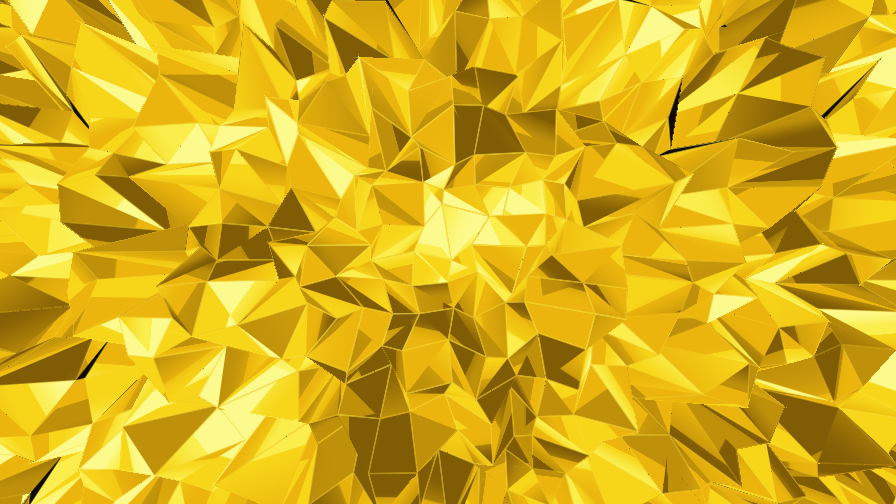
Reproduce this background procedurally as a Shadertoy shader.

```glsl
#define CELL 0.064
#define JITTER 0.34
#define RELIEF 0.18
#define LINE_WIDTH 0.0024
#define UMBER vec3(0.50, 0.36, 0.02)
#define OCHRE vec3(0.75, 0.57, 0.04)
#define GOLD vec3(0.92, 0.71, 0.05)
#define YELLOW vec3(0.97, 0.84, 0.10)
#define LEMON vec3(0.98, 0.93, 0.30)
#define CREAM vec3(0.99, 0.98, 0.55)

// Piece of the mesh under a point; edges holds the distance to each side
struct Facet {
    float height;
    vec3 bary;
    vec3 edges;
    float area;
    vec3 id;
};

vec3 hash3(vec3 p) {
    p = fract(p * vec3(0.1031, 0.1030, 0.0973));
    p += dot(p, p.yxz + 33.33);
    return fract((p.xxy + p.yxx) * p.zyx);
}

float noise(vec2 p) {
    vec2 i = floor(p), f = fract(p);
    f = f * f * (3.0 - 2.0 * f);
    float a = hash3(vec3(i, 71.0)).x;
    float b = hash3(vec3(i + vec2(1, 0), 71.0)).x;
    float c = hash3(vec3(i + vec2(0, 1), 71.0)).x;
    float d = hash3(vec3(i + 1.0, 71.0)).x;
    return mix(mix(a, b, f.x), mix(c, d, f.x), f.y);
}

float cross2(vec2 a, vec2 b) { return a.x * b.y - a.y * b.x; }

// Jittered grid point pushed toward the viewer: xy on screen, z height
vec3 meshVertex(vec2 node) {
    vec3 r = 2.0 * hash3(vec3(node + 200.0, 5.0)) - 1.0;
    float height = RELIEF * r.z;
    return vec3((node + JITTER * r.xy) * CELL * (1.0 + height), height);
}

// Sort a triangle covering p into the two nearest; b-c is the diagonal
void testTriangle(vec2 p, float px, vec3 a, vec3 b, vec3 c, vec3 id,
                  inout Facet top, inout Facet under) {
    vec2 ab = b.xy - a.xy, ac = c.xy - a.xy, bc = c.xy - b.xy, ap = p - a.xy;
    float det = cross2(ab, ac);
    float v = cross2(ap, ac) / det, w = cross2(ab, ap) / det;
    vec3 bary = vec3(1.0 - v - w, v, w);
    vec3 edges = bary * abs(det) * inversesqrt(vec3(dot(bc, bc), dot(ac, ac), dot(ab, ab)));
    float height = dot(bary, vec3(a.z, b.z, c.z));
    if (min(edges.x, min(edges.y, edges.z)) > -0.5 * px && height > under.height) {
        Facet f = Facet(height, bary, edges, abs(det), id);
        if (height > top.height + 1e-6) {
            under = top;
            top = f;
        } else if (height < top.height - 1e-6) under = f;
    }
}

// Split a cell along one of its diagonals
void testCell(vec2 p, float px, vec2 cell, vec3 a, vec3 b, vec3 c, vec3 d,
              inout Facet top, inout Facet under) {
    bool flip = fract(a.z * 57.0) < 0.5;
    vec3 q = flip ? d : b, r = flip ? a : c;
    vec3 id = vec3(cell + 200.0, 11.0);
    testTriangle(p, px, flip ? b : a, q, r, id, top, under);
    testTriangle(p, px, flip ? c : d, r, q, id + vec3(0, 0, 6), top, under);
}

vec3 goldRamp(float t) {
    vec3 col = mix(UMBER, OCHRE, smoothstep(0.05, 0.13, t));
    col = mix(col, GOLD, smoothstep(0.19, 0.36, t));
    col = mix(col, YELLOW, smoothstep(0.50, 0.66, t));
    col = mix(col, LEMON, smoothstep(0.77, 0.86, t));
    return mix(col, CREAM, smoothstep(0.90, 0.96, t));
}

vec3 shade(vec2 p, Facet f) {
    if (f.height < -8.0) return UMBER * 0.3;
    vec3 r = hash3(f.id), q = hash3(vec3(f.id.xy, 47.0));
    // Facet tone: broad patches, cell, triangle
    float tone = 0.50 * noise(f.id.xy * 0.31) + 0.20 * q.x + 0.40 * r.x;
    // Sharp reflection band and soft slope across the facet
    float d = dot(f.bary, hash3(f.id + 90.0) - 0.5);
    tone += 0.13 * (smoothstep(-0.01, 0.01, d + 0.3 * (r.y - 0.5)) - 0.5) + 0.16 * d;
    vec3 col = goldRamp(smoothstep(0.17, 0.93, tone));
    // Deep gaps among small outer shards
    float radius = length(p);
    if (r.z > 0.91 && f.area < 0.6 * CELL * CELL && radius > 0.38) col = UMBER * 0.12;
    // Glinting seams, strongest near the middle
    float seam = 1.0 - smoothstep(0.3, 1.0, min(f.edges.y, f.edges.z) / LINE_WIDTH);
    float strength = mix(0.65, 0.25, smoothstep(0.2, 0.8, radius));
    return mix(col, mix(GOLD, LEMON, q.y), seam * strength);
}

void mainImage(out vec4 fragColor, in vec2 fragCoord) {
    float px = 1.0 / iResolution.y;
    vec2 p = (fragCoord - 0.5 * iResolution.xy) * px;
    Facet top = Facet(-9.0, vec3(0), vec3(1), 1.0, vec3(0)), under = top;
    // Search the radial run of cells that may project onto p
    float steps = clamp(ceil(2.0 * RELIEF * length(p) / CELL), 1.0, 7.0);
    for (float k = 0.0; k <= steps; k++) {
        vec2 g = p / (1.0 + RELIEF * (2.0 * k / steps - 1.0)) / CELL;
        vec2 cell = floor(g - 0.5);
        vec3 a = meshVertex(cell), b = meshVertex(cell + vec2(1, 0)), c = meshVertex(cell + vec2(2, 0));
        for (int row = 0; row < 2; row++) {
            vec2 next = cell + vec2(0, 1);
            vec3 d = meshVertex(next), e = meshVertex(next + vec2(1, 0)), f = meshVertex(next + vec2(2, 0));
            testCell(p, px, cell, a, b, d, e, top, under);
            testCell(p, px, cell + vec2(1, 0), b, c, e, f, top, under);
            a = d; b = e; c = f;
            cell = next;
        }
    }
    // Blend the nearest facet over the one below along its border
    float border = min(top.edges.x, min(top.edges.y, top.edges.z));
    vec3 col = shade(p, top);
    if (border < 0.5 * px) col = mix(shade(p, under), col, clamp(border / px + 0.5, 0.0, 1.0));
    fragColor = vec4(col, 1.0);
}
```
